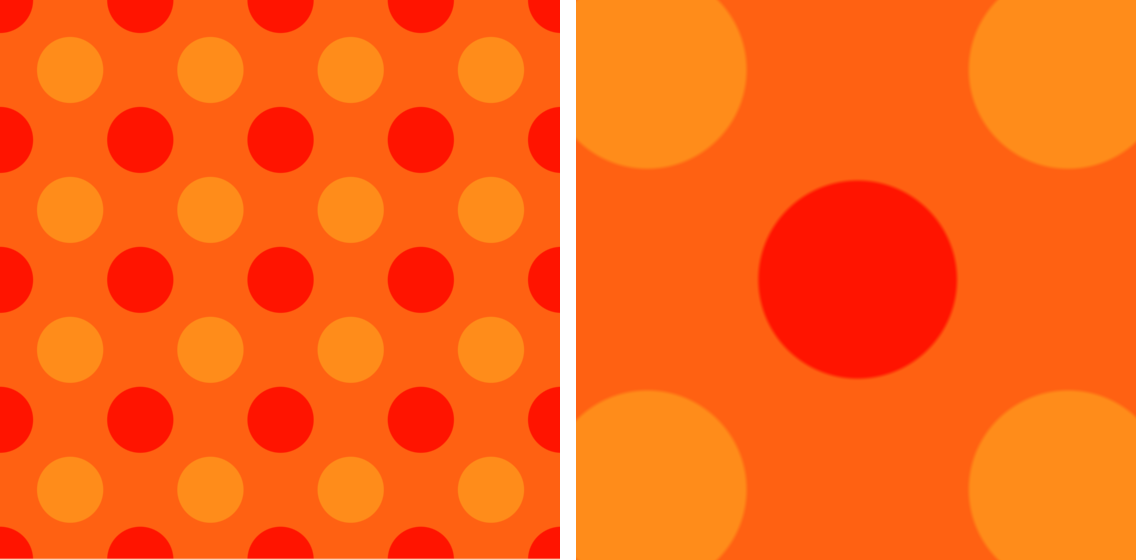
Left: the whole. Right: its middle third, enlarged.
A Shadertoy shader for this pattern:

```glsl
// Two staggered grids of polka dots, red and amber, on orange with a pale bottom hairline.

const vec2 REPEATS = vec2(3.992, 4.002); // cells across and down
const float DOT_RADIUS = 0.236;          // in cell widths
const vec2 RED_OFFSET = vec2(0.0);
const vec2 AMBER_OFFSET = vec2(0.5);
const float HAIRLINE = 0.0024;           // in canvas heights
const float EDGE_SOFTNESS = 0.0016;      // half width, in canvas widths

const vec3 GROUND = vec3(1.00, 0.38, 0.07);
const vec3 RED = vec3(1.00, 0.08, 0.00);
const vec3 AMBER = vec3(1.00, 0.55, 0.10);
const vec3 PALE = vec3(0.98, 0.82, 0.72);

// Signed distance to the nearest dot of a unit grid shifted by offset
float dotGrid(vec2 p, vec2 offset) {
    vec2 local = fract(p - offset + 0.5) - 0.5;
    return length(local) - DOT_RADIUS;
}

// Smooth coverage of a signed distance
float coverage(float dist, float softness) {
    return 1.0 - smoothstep(-softness, softness, dist);
}

void mainImage(out vec4 fragColor, in vec2 fragCoord) {
    // Cell coordinates, counted from the upper left corner
    vec2 uv = fragCoord / iResolution.xy;
    vec2 p = vec2(uv.x, 1.0 - uv.y) * REPEATS;
    float pixel = 1.0 / min(iResolution.x, iResolution.y);
    float softness = max(EDGE_SOFTNESS, 0.75 * pixel) * REPEATS.x;

    // Ground, then both dot layers
    vec3 color = GROUND;
    color = mix(color, AMBER, coverage(dotGrid(p, AMBER_OFFSET), softness));
    color = mix(color, RED, coverage(dotGrid(p, RED_OFFSET), softness));

    // Pale hairline along the bottom edge
    float line = clamp((HAIRLINE - uv.y) / pixel + 0.5, 0.0, 1.0);
    color = mix(color, PALE, line);

    fragColor = vec4(color, 1.0);
}
```
